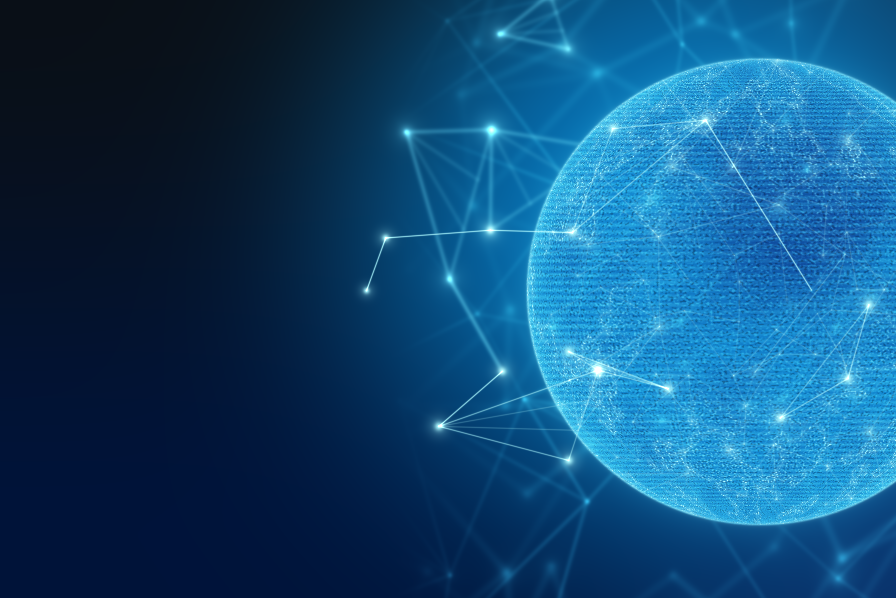
Give the GLSL for this background, as a Shadertoy shader.

```glsl
#define GLOBE_CENTER vec2(1.271, 0.512)
#define GLOBE_RADIUS 0.390
#define GLOW_CENTER vec2(1.15, 0.62)
#define GLOW_REACH 0.56
#define ROW_DENSITY 200.0
#define LINK_CHANCE 0.45
#define THIN 0.0012
#define SOFT 0.0045
#define ICE vec3(0.66, 0.96, 1.0)
#define CYAN vec3(0.20, 0.70, 0.95)

vec2 hash22(vec2 p) {
    vec3 q = fract(p.xyx * vec3(0.1031, 0.1030, 0.0973));
    q += dot(q, q.yzx + 33.33);
    return fract((q.xx + q.yz) * q.zy);
}
float gradientNoise(vec2 p) {
    vec2 cell = floor(p), f = fract(p), u = f * f * (3.0 - 2.0 * f);
    float sum = 0.0;
    for (int k = 0; k < 4; k++) {
        vec2 corner = vec2(k % 2, k / 2), w = mix(1.0 - u, u, corner);
        sum += w.x * w.y * dot(hash22(cell + corner + 71.0) * 2.0 - 1.0, f - corner);
    }
    return sum;
}
float fbm(vec2 p) {
    float sum = 0.0, gain = 0.6;
    for (int i = 0; i < 4; i++, gain *= 0.55, p = p * 2.1 + 7.3) sum += gain * gradientNoise(p);
    return sum;
}
// Screen blend keeps bright overlaps from clipping
vec3 addLight(vec3 base, vec3 light) {
    return base + clamp(light, 0.0, 1.0) * (1.0 - base);
}
float link(vec2 p, vec2 a, vec2 b, float width) {
    vec2 pa = p - a, ba = b - a;
    float d = length(pa - ba * clamp(dot(pa, ba) / dot(ba, ba), 0.0, 1.0));
    float w = max(width, 0.75 / iResolution.y);
    return exp(-d * d / (w * w));
}
float star(vec2 p, vec2 at, float size) {
    float d = length(p - at) / size;
    return exp(-d * d) + 0.35 * exp(-d * d * 0.15);
}
// Rays from an apex to points spread along a segment
float fan(vec2 p, vec2 apex, vec2 from, vec2 to, float width) {
    float size = 0.006 + width, sum = star(p, apex, size) + star(p, from, size) + star(p, to, size);
    for (int i = 0; i < 4; i++)
        sum += (i % 3 == 0 ? 0.7 : 0.3) * link(p, apex, mix(from, to, float(i) / 3.0), width);
    return sum + 0.5 * link(p, from, to, width);
}
// Jittered grid of nodes joined to their neighbours by chance
vec2 netNode(vec2 cell, float seed) {
    return cell + 0.12 + 0.76 * hash22(cell + seed);
}
float network(vec2 p, float size, float seed, float width, float nodeSize) {
    vec2 home = floor(p / size);
    float sum = 0.0;
    for (int n = 0; n < 9; n++) {
        vec2 cell = home + vec2(n % 3 - 1, n / 3 - 1);
        vec2 a = netNode(cell, seed) * size;
        sum += star(p, a, nodeSize) * hash22(cell + seed + 5.0).x;
        for (int k = 0; k < 4; k++) {
            float turn = float(k) * 0.7854, pick = hash22(cell * 3.0 + seed + float(k) * 17.0).y;
            vec2 next = cell + round(vec2(cos(turn), sin(turn)));
            if (pick < LINK_CHANCE) sum += (0.25 + pick) * link(p, a, netNode(next, seed) * size, width);
        }
    }
    return sum;
}
vec3 backdrop(vec2 p) {
    vec3 night = mix(vec3(0.0, 0.075, 0.225), vec3(0.035, 0.06, 0.09), smoothstep(0.1, 1.0, p.y));
    float glow = exp(-pow(length(p - GLOW_CENTER) / GLOW_REACH, 3.0));
    vec3 col = mix(night, vec3(0.02, 0.45, 0.72), glow * mix(0.78, 1.0, smoothstep(0.0, 0.6, p.y)));
    return col + smoothstep(0.8, 1.5, p.x) * (1.0 - glow) * vec3(0.04, 0.10, 0.17);
}
vec3 globeSurface(vec2 p, vec2 n, float r) {
    float z = sqrt(max(1.0 - r * r, 0.0)), outer = smoothstep(0.3, 0.8, r);
    vec2 sphere = vec2(atan(n.x, z + 0.02), asin(clamp(n.y, -0.999, 0.999)));
    float shade = exp(-pow(length(p - vec2(1.34, 0.66)) / 0.19, 2.0)) - 0.7 * fbm(sphere * 3.5);
    vec3 col = mix(vec3(0.06, 0.50, 0.80), vec3(0.05, 0.27, 0.60), clamp(shade, 0.0, 1.0));

    // Latitude rows broken into glinting dashes
    float phase = sphere.y * ROW_DENSITY;
    float rows = (0.5 + 0.5 * sin(phase)) * (1.0 - smoothstep(1.6, 3.1, fwidth(phase)));
    float grain = gradientNoise(sphere * vec2(75.0, 110.0));
    float glint = smoothstep(0.0, 0.45, grain);
    col = addLight(col, CYAN * (0.04 + rows * (0.12 + 0.3 * r) + 0.35 * glint));
    col *= 1.0 - 0.25 * smoothstep(0.05, 0.4, -grain);

    // Ragged bright coasts around paler land
    float land = fbm(sphere * 2.6 + vec2(3.1, 8.4)) - 0.05;
    float coast = exp(-abs(land) * 32.0) * (0.35 + 1.1 * glint);
    col = addLight(col, ICE * outer * (0.75 * coast + 0.3 * glint * smoothstep(0.0, 0.1, land)));
    return addLight(col, CYAN * 0.55 * pow(min(r, 1.0), 16.0));
}
void mainImage(out vec4 fragColor, in vec2 fragCoord) {
    vec2 p = fragCoord / iResolution.y, n = (p - GLOBE_CENTER) / GLOBE_RADIUS;
    float r = length(n), edge = 1.5 / (iResolution.y * GLOBE_RADIUS);

    // Soft links behind the globe
    float haze = network(p, 0.21, 13.0, SOFT, 0.011) + 0.6 * network(p, 0.15, 41.0, 0.008, 0.015);
    vec3 col = addLight(backdrop(p), CYAN * haze * smoothstep(0.64, 0.95, p.x) * 0.30);
    vec2 elbow = vec2(0.752, 0.533), knee = vec2(0.84, 0.379), joint = vec2(0.82, 0.615);
    float arms = fan(p, vec2(0.68, 0.779), elbow, vec2(0.822, 0.783), SOFT) + link(p, elbow, knee, SOFT);
    arms += fan(p, vec2(0.822, 0.783), joint, vec2(1.02, 0.75), SOFT);
    arms += fan(p, vec2(0.836, 0.943), vec2(0.92, 1.01), vec2(0.95, 0.918), SOFT);
    col = addLight(col, mix(CYAN, ICE, 0.4) * arms * 0.42);

    // Globe with its rim and halo
    col = addLight(col, CYAN * 0.16 * exp(-max(r - 1.0, 0.0) * 14.0));
    float inside = 1.0 - smoothstep(1.0 - edge, 1.0 + edge, r);
    col = mix(col, addLight(globeSurface(p, n, r), CYAN * haze * 0.2), inside);
    col = addLight(col, ICE * 0.4 * exp(-abs(r - 0.997) * 180.0));

    // Crisp links over the globe
    float mesh = 0.6 * network(p, 0.17, 27.0, THIN, 0.009) + 0.4 * network(p, 0.07, 63.0, THIN, 0.003);
    vec2 tail = vec2(0.613, 0.514), bend = vec2(0.645, 0.602), anchor = vec2(0.957, 0.611);
    vec2 apex = vec2(0.734, 0.287), crown = vec2(1.18, 0.799);
    float lines = link(p, tail, bend, THIN) + link(p, bend, joint, THIN) + link(p, joint, anchor, THIN);
    lines += star(p, tail, 0.005) + star(p, bend, 0.006) + star(p, joint, 0.006) + star(p, knee, 0.007);
    lines += fan(p, apex, vec2(0.951, 0.23), vec2(1.0, 0.381), THIN) + link(p, apex, knee, THIN);
    lines += fan(p, crown, vec2(1.025, 0.785), anchor, THIN) + link(p, crown, vec2(1.357, 0.515), THIN);
    lines += fan(p, vec2(1.117, 0.35), vec2(1.0, 0.381), vec2(0.951, 0.412), THIN);
    lines += fan(p, vec2(1.418, 0.367), vec2(1.453, 0.49), vec2(1.305, 0.301), THIN);
    col = addLight(col, ICE * (mesh * inside * 0.65 + lines * 0.75));
    fragColor = vec4(clamp(col, 0.0, 1.0), 1.0);
}
```
